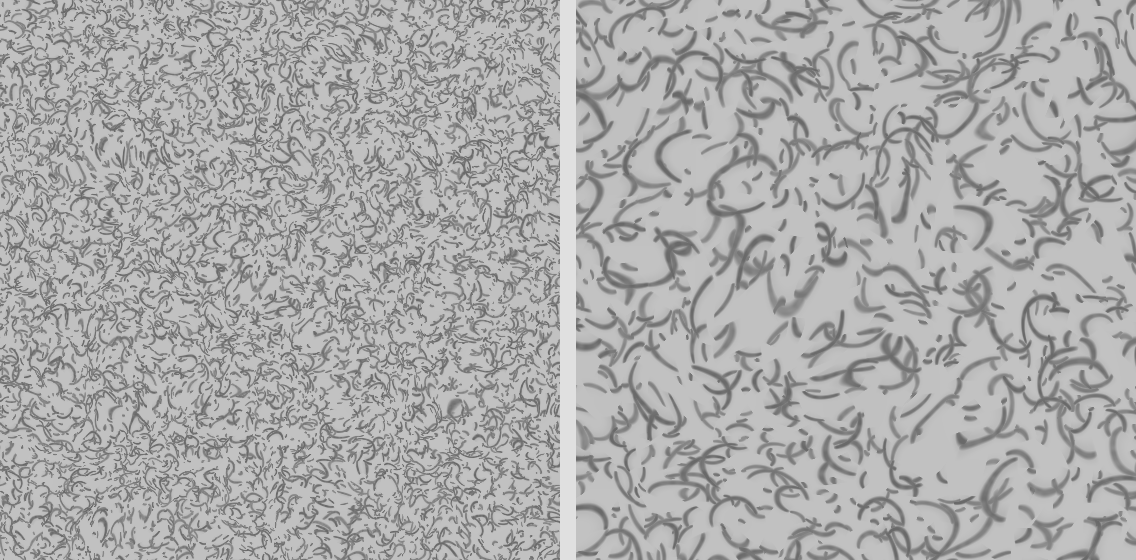
Left: the whole. Right: its middle third, enlarged.
Reproduce this texture procedurally as a Shadertoy shader.

```glsl
// Grey plaster covered in curled, overlapping pencil strokes.
// Jittered grids scatter tapered spiral arcs at several sizes; noise bends
// them, and a soft smudge on each stroke shades the pale ground.

vec4 hash4(vec2 cell, float seed) {
    vec4 h = fract(vec4(cell.xyx, seed + cell.y) * vec4(0.1031, 0.1030, 0.0973, 0.1099));
    h += dot(h, h.wzxy + 33.33);
    return fract((h.xxyz + h.yzzw) * h.zywx);
}

float noise(vec2 p) {
    vec2 i = floor(p), f = fract(p);
    f = f * f * (3.0 - 2.0 * f);
    float low = mix(hash4(i, 3.0).x, hash4(i + vec2(1, 0), 3.0).x, f.x);
    float high = mix(hash4(i + vec2(0, 1), 3.0).x, hash4(i + vec2(1, 1), 3.0).x, f.x);
    return mix(low, high, f.y);
}

// Ink and smudge of one layer of arcs; sweep is the range of half angles,
// flow pulls the strokes of a neighbourhood towards one direction.
vec2 arcLayer(vec2 p, float cells, vec2 sweep, float width, float flow, float seed) {
    float pixel = 1.0 / iResolution.y;
    vec2 grid = p * cells, home = floor(grid), result = vec2(0.0);
    for (int y = -1; y <= 1; y++)
    for (int x = -1; x <= 1; x++) {
        vec2 cell = home + vec2(x, y);
        vec4 place = hash4(cell, seed), form = hash4(cell, seed + 17.3);

        // Local frame of the arc
        float wild = 6.2832 * place.z;
        float led = 9.0 * noise(cell / cells * 11.0 + seed) + 0.9 * place.z;
        float turn = mix(wild, led, flow);
        float c = cos(turn), s = sin(turn);
        vec2 q = mat2(c, -s, s, c) * (grid - cell - place.xy);
        q.x *= 0.85 + 0.3 * form.w;

        // Spiral arc, thin at both ends
        float radius = mix(0.26, 0.66, form.x);
        float along = atan(q.x, q.y) / mix(sweep.x, sweep.y, form.y);
        float bend = 1.0 + 0.5 * (form.z - 0.5) * clamp(along, -1.0, 1.0);
        float d = (length(q) - radius * bend) / cells;
        float taper = sqrt(max(0.0, 1.0 - along * along));
        float w = width * (0.35 + 0.65 * taper) + 0.4 * pixel;
        float strength = (0.65 + 0.35 * place.w) * smoothstep(0.0, 0.5, taper);
        float ink = strength * (1.0 - smoothstep(0.15 * w, w, abs(d)));

        // The smudge spreads further on the inner side
        float spread = d < 0.0 ? 0.0075 : 0.0045;
        float smudge = strength * (1.0 - smoothstep(0.0, spread, abs(d)));
        result = max(result, vec2(ink, smudge));
    }
    return result;
}

void mainImage(out vec4 fragColor, in vec2 fragCoord) {
    vec2 p = fragCoord / iResolution.y;

    // Bend the plane so that arcs become uneven curls
    vec2 wobble = vec2(noise(p * 34.0), noise(p * 34.0 + 71.0)) - 0.5;
    vec2 drift = vec2(noise(p * 9.0 + 20.0), noise(p * 9.0 + 50.0)) - 0.5;
    vec2 bent = p + 0.013 * wobble + 0.03 * drift;

    // Large curls, combed slivers and small flecks
    vec2 marks = arcLayer(bent, 31.0, vec2(0.6, 1.7), 0.0027, 0.0, 1.0);
    marks = max(marks, arcLayer(bent + 0.37, 37.0, vec2(0.5, 1.5), 0.0026, 0.0, 5.0));
    marks = max(marks, arcLayer(bent + 0.71, 43.0, vec2(0.4, 1.1), 0.0024, 0.8, 9.0));
    vec2 flecks = arcLayer(bent + 0.53, 62.0, vec2(0.25, 0.75), 0.0021, 0.3, 13.0);
    marks = max(marks, flecks * vec2(0.95, 0.5));

    // Pencil grain breaks the ink slightly
    float grain = noise(p * 330.0);
    float ink = marks.x * (0.84 + 0.26 * grain);
    float smudge = marks.y * (0.08 + 0.14 * noise(p * 60.0 + 9.0));
    float shade = clamp(max(ink, smudge), 0.0, 1.0);

    float ground = 0.757 + 0.008 * (noise(p * 14.0) - 0.5);
    fragColor = vec4(vec3(mix(ground, 0.41, shade)), 1.0);
}
```
